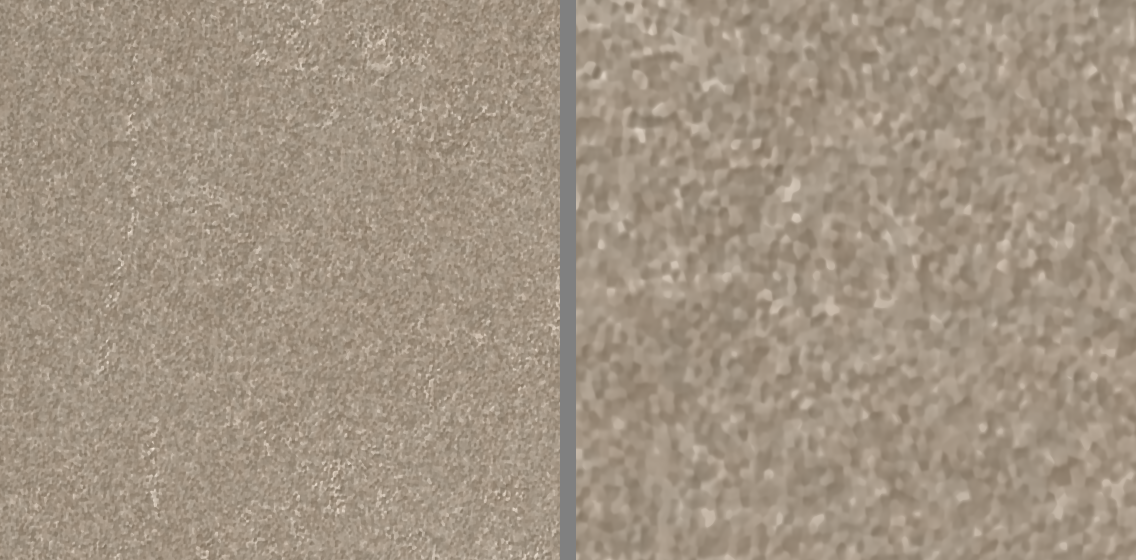
Left, the full canvas; right, a detail of the centre.
A three.js fragment shader for this texture:

```glsl
// Fine-grained taupe plaster with a worn vertical crease and scattered rough, glinting patches
varying vec2 vUv;

float hash(vec2 cell) {
  vec3 q = fract(vec3(cell.xyx) * vec3(0.1031, 0.1030, 0.0973));
  q += dot(q, q.yzx + 33.33);
  return fract((q.x + q.y) * q.z);
}

// Cellular noise: soft-edged grains, each with its own random level
float grains(vec2 p) {
  vec2 cell = floor(p);
  float total = 0.0;
  float weightSum = 0.0;
  for (int j = -1; j <= 1; j++) {
    for (int i = -1; i <= 1; i++) {
      vec2 c = cell + vec2(float(i), float(j));
      vec2 center = c + 0.1 + 0.8 * vec2(hash(c + 17.3), hash(c + 71.9));
      vec2 d = p - center;
      float weight = exp(-4.5 * dot(d, d));
      total += weight * hash(c);
      weightSum += weight;
    }
  }
  return total / weightSum;
}

// Wandering crease, thinning out toward its lower stretches
float crease(vec2 uv, float breakup) {
  float path = 0.238 - 0.046 * (1.0 - smoothstep(0.44, 0.62, uv.y))
             + 0.082 * (1.0 - smoothstep(0.24, 0.33, uv.y))
             + 0.003 * sin(uv.y * 31.0) + 0.002 * sin(uv.y * 83.0 + 1.0);
  float width = mix(0.012, 0.008, smoothstep(0.4, 0.55, uv.y));
  float offset = (uv.x - path) / width;
  float extent = smoothstep(0.06, 0.09, uv.y) * (1.0 - smoothstep(0.88, 0.98, uv.y));
  float gap = smoothstep(0.02, 0.06, abs(uv.y - 0.28));
  float wear = mix(smoothstep(0.3, 0.6, breakup), 1.0, 0.3 + 0.5 * smoothstep(0.45, 0.6, uv.y));
  return exp(-offset * offset) * extent * gap * wear;
}

void main() {
  vec2 uv = vUv;

  // Broad cloudy tone, lighter toward the lower right
  float clouds = grains(uv * 5.0 + 3.7) + 0.6 * grains(uv * 13.0 + 9.1) - 0.8;
  float tone = 0.014 * clouds + 0.016 * (uv.x - uv.y);

  // Fine grain, slightly taller than wide, lit from the upper left
  vec2 warp = 0.0015 * vec2(sin(uv.y * 57.0 + 4.0 * uv.x), sin(uv.x * 49.0));
  vec2 p = (uv + warp) * vec2(214.0, 178.0);
  float fine = grains(p);
  float relief = fine - grains(p + vec2(-0.45, 0.5));
  float coarse = grains(uv * vec2(118.0, 97.0) + 41.0);
  tone += 0.14 * (fine - 0.5) + 0.062 * (coarse - 0.5) + 0.035 * relief;

  // Rough patches drift in loose, ragged clusters, mostly on the right
  float region = grains(uv * 6.0 + 25.4) + 0.25 * smoothstep(0.25, 0.75, uv.x);
  float clump = grains(uv * 33.0 + 12.8);
  float scatter = 0.65 * clump + 0.35 * grains(uv * 71.0 + 5.2);
  float patches = smoothstep(0.5, 1.0, region) * smoothstep(0.44, 0.72, scatter);
  float rough = clamp(patches * 0.6 + crease(uv, clump) * 0.9, 0.0, 1.0);

  // Raised flecks with small shadows, and rare glints elsewhere
  float fleck = smoothstep(0.58, 0.86, fine);
  tone += rough * (0.006 + 0.12 * fleck + 0.09 * relief);
  tone += 0.05 * smoothstep(0.76, 0.92, fine) * smoothstep(0.45, 0.75, coarse);

  vec3 taupe = vec3(0.632, 0.577, 0.511);
  vec3 warmth = vec3(0.010, -0.002, -0.008) * (grains(uv * 60.0 + 7.0) - 0.5 - 0.4 * clouds);
  gl_FragColor = vec4(taupe + warmth + tone * vec3(1.0, 1.01, 1.04), 1.0);
}
```
